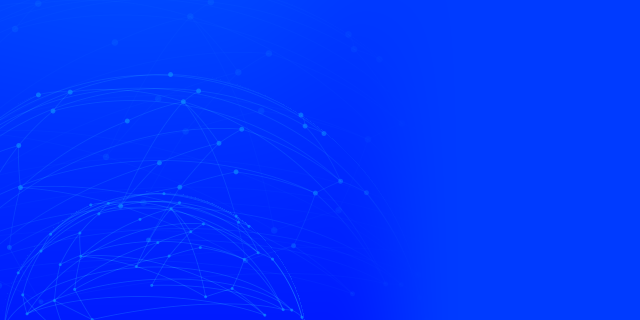
Reproduce this background procedurally as a Shadertoy shader.

```glsl
// Blue gradient with three nested wireframe globes of linked nodes rising at lower left.

const float PI = 3.14159;
const int NODE_COUNT = 40;
const vec3 LINE_COLOR = vec3(0.14, 0.62, 1.0);
const vec3 NODE_COLOR = vec3(0.05, 0.56, 1.0);

float hash(float n) {
    return fract(sin(n * 12.99) * 4375.85);
}

// Coverage of a shape from its signed distance, softened over one pixel.
float coverage(float dist, float pixel) {
    return clamp(0.5 - dist / pixel, 0.0, 1.0);
}

// Unit position of a node, spread evenly on the front upper quarter sphere.
vec3 nodePosition(int index) {
    float i = float(index);
    float turn = fract(i * 0.618 + 0.12 * hash(i) + 0.31);
    float depth = 0.03 + 0.91 * (i + 0.8 * hash(i + 7.3)) / float(NODE_COUNT);
    float angle = PI * mix(0.02, 0.98, turn);
    return vec3(sqrt(1.0 - depth * depth) * vec2(cos(angle), sin(angle)), depth);
}

// Projected great-circle arc from a to b; p is the sphere point under the pixel.
float arcLine(vec3 p, vec3 a, vec3 b, float width, float pixel) {
    if (dot(a, b) < -0.75) return 0.0;
    vec3 normal = normalize(cross(a, b));
    if (dot(cross(a, p), normal) < 0.0 || dot(cross(p, b), normal) < 0.0) return 0.0;
    vec2 slope = normal.xy - normal.z * p.xy / max(p.z, 0.02);
    float dist = abs(dot(p, normal)) / max(length(slope), 0.001);
    return coverage(dist - width, pixel);
}

// Returns line coverage in x and node coverage in y.
vec2 globe(vec2 uv, vec2 center, float radius, float dotSize, float pixel) {
    vec2 q = (uv - center) / radius;
    float r2 = dot(q, q);
    if (r2 > 1.08) return vec2(0.0);

    vec3 p = vec3(q, sqrt(max(1.0 - r2, 0.0)));
    float px = pixel / radius;
    float width = 0.0012 / radius;
    float lines = 0.0;
    float dots = 0.0;
    for (int i = 0; i < NODE_COUNT; i++) {
        vec3 a = nodePosition(i);
        dots = max(dots, coverage(length(q - a.xy) - dotSize / radius, px));
        if (r2 < 1.0) {
            // Short links to neighbours, and a long sweep from every third node.
            lines += arcLine(p, a, nodePosition(i + 5 < NODE_COUNT ? i + 5 : i / 2), width, px);
            if (i % 2 == 0 && i + 8 < NODE_COUNT)
                lines += arcLine(p, a, nodePosition(i + 8), width, px);
            if (i % 3 == 0 && i + 1 < NODE_COUNT)
                lines += arcLine(p, a, nodePosition(i + 1), width, px);
        }
    }
    return vec2(min(lines, 1.8), dots);
}

// Vertical blue ramp with a top glow on the left, flat blue on the right.
vec3 background(vec2 uv) {
    vec2 toGlow = (uv - vec2(0.4, 1.05)) / vec2(0.6, 0.45);
    float green = 0.105 + 0.135 * uv.y + 0.04 * exp(-dot(toGlow, toGlow));
    green -= 0.025 * uv.y * smoothstep(0.7, 1.15, uv.x);
    green = mix(green, 0.23, smoothstep(1.02, 1.45, uv.x));
    return vec3(0.0, green, 1.0);
}

vec3 addGlobe(vec3 color, vec2 cover, float lineAlpha, float nodeAlpha) {
    color = mix(color, LINE_COLOR, cover.x * lineAlpha);
    return mix(color, NODE_COLOR, cover.y * nodeAlpha);
}

void mainImage(out vec4 fragColor, in vec2 fragCoord) {
    float pixel = 1.0 / iResolution.y;
    vec2 uv = fragCoord * pixel;
    vec3 color = background(uv);

    // Globes fade to the right, the middle one also toward its base.
    float fade = 1.0 - smoothstep(0.85, 1.4, uv.x);
    float baseFade = mix(0.3, 1.0, smoothstep(0.1, 0.42, uv.y));

    vec2 outer = globe(uv, vec2(0.455, -0.09), 1.17, 0.0100, pixel);
    color = addGlobe(color, outer, 0.05 * fade, 0.16 * fade);

    vec2 middle = globe(uv, vec2(0.469, -0.09), 0.87, 0.0075, pixel);
    color = addGlobe(color, middle, 0.22 * fade * baseFade, 0.65 * fade * baseFade);

    vec2 inner = globe(uv, vec2(0.477, -0.08), 0.482, 0.0045, pixel);
    color = addGlobe(color, inner, 0.30, 0.70);

    fragColor = vec4(color, 1.0);
}
```
